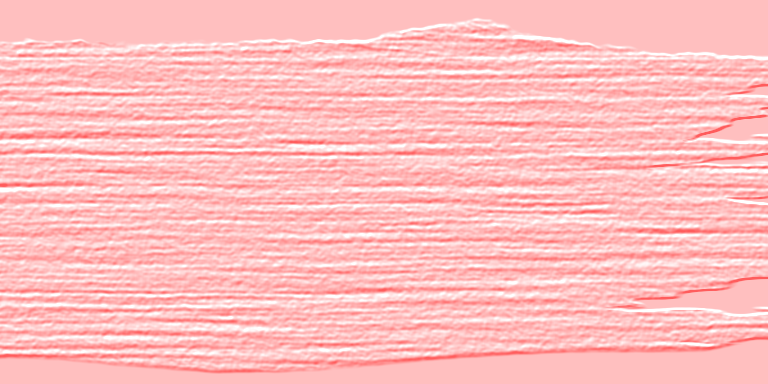
Write a WebGL 1 fragment shader that draws this texture.

```glsl
precision highp float;
uniform vec2 u_resolution;

vec2 hashGradient(vec2 cell) {
  vec2 k = vec2(dot(cell, vec2(127.1, 311.7)), dot(cell, vec2(269.5, 183.3)));
  return 2.0 * fract(sin(k) * 43758.55) - 1.0;
}

float gradientNoise(vec2 p) {
  vec2 i = floor(p);
  vec2 f = fract(p);
  vec2 u = f * f * (3.0 - 2.0 * f);
  vec2 e = vec2(0.0, 1.0);
  float low = mix(dot(hashGradient(i), f),
                  dot(hashGradient(i + e.yx), f - e.yx), u.x);
  float high = mix(dot(hashGradient(i + e), f - e),
                   dot(hashGradient(i + e.yy), f - e.yy), u.x);
  return mix(low, high, u.y);
}

float topEdge(float x) {
  float bump = (x - 1.22) / 0.2;
  return 0.893 + 0.052 * exp(-bump * bump) - 0.04 * smoothstep(1.3, 2.0, x);
}

float bottomEdge(float x) {
  return 0.028 + 0.035 * (1.0 - smoothstep(0.0, 0.6, x))
       + 0.055 * smoothstep(0.6, 1.6, x) + 0.03 * smoothstep(1.8, 2.0, x);
}

// Horizontal scratch between two x positions
float groove(vec2 p, float y, float x0, float x1) {
  float d = (p.y - y) / 0.006;
  float ends = smoothstep(x0, x0 + 0.03, p.x) * (1.0 - smoothstep(x1 - 0.06, x1, p.x));
  return exp(-d * d) * ends;
}

// Raised thread of paint between two points
float ridge(vec2 p, vec2 a, vec2 b) {
  vec2 ab = b - a;
  float t = clamp(dot(p - a, ab) / dot(ab, ab), 0.0, 1.0);
  float d = length(p - a - ab * t) / 0.006;
  return exp(-d * d);
}

// Bare wedge that opens from its tip towards the right border
float dryGap(vec2 p, vec2 tip, float rise, float fall, float ragged) {
  float t = clamp((p.x - tip.x) / (2.0 - tip.x), 0.0, 1.2);
  float d = min(tip.y + rise * t - p.y, p.y - tip.y + fall * t);
  return smoothstep(0.0, 0.008, d + ragged * smoothstep(0.0, 0.3, t));
}

float scratches(vec2 p) {
  float g = groove(p, 0.638, -0.1, 0.70) + 1.3 * groove(p, 0.627, 0.70, 1.52);
  g += 0.6 * groove(p, 0.597, -0.1, 1.50) + groove(p, 0.513, -0.1, 1.56);
  g += groove(p, 0.467, -0.1, 1.62) + groove(p, 0.445, 1.24, 1.62);
  g += 0.9 * groove(p, 0.390, 1.62, 2.2) + 0.7 * groove(p, 0.325, 1.62, 2.2);
  g += groove(p, 0.237, -0.1, 1.08) + groove(p, 0.560, 1.52, 2.2);
  g += 0.5 * groove(p, 0.750, -0.1, 1.85) + 0.6 * groove(p, 0.090, -0.1, 1.0);
  return g;
}

float crestThreads(vec2 p) {
  float r = ridge(p, vec2(-0.1, 0.890), vec2(0.34, 0.893));
  r += ridge(p, vec2(0.05, 0.858), vec2(0.75, 0.870));
  r += ridge(p, vec2(0.34, 0.872), vec2(1.10, 0.908));
  r += ridge(p, vec2(0.83, 0.898), vec2(1.18, 0.852));
  r += ridge(p, vec2(1.22, 0.940), vec2(1.42, 0.880));
  r += ridge(p, vec2(1.05, 0.915), vec2(1.66, 0.876));
  return r;
}

float dryGaps(vec2 p, float ragged) {
  float g = dryGap(p, vec2(1.83, 0.745), 0.040, 0.000, ragged);
  g = max(g, dryGap(p, vec2(1.77, 0.628), 0.090, -0.008, ragged));
  g = max(g, dryGap(p, vec2(1.64, 0.562), 0.036, -0.004, ragged));
  g = max(g, dryGap(p, vec2(1.88, 0.480), 0.012, 0.016, ragged));
  g = max(g, dryGap(p, vec2(1.56, 0.195), 0.085, 0.010, ragged));
  return max(g, dryGap(p, vec2(1.74, 0.108), 0.012, 0.010, ragged));
}

float paintHeight(vec2 p) {
  vec2 q = p + vec2(0.0, 0.008 * gradientNoise(p * vec2(3.0, 5.0)));
  q.y += 0.003 * gradientNoise(p * vec2(22.0, 14.0));

  // Brush hairs and grain
  float hairs = 0.42 * gradientNoise(q * vec2(1.8, 48.0))
              + 0.30 * gradientNoise(q * vec2(4.0, 85.0) + 7.0);
  float grain = 0.22 * gradientNoise(p * vec2(42.0, 65.0))
              + 0.14 * gradientNoise(p * vec2(85.0, 110.0) + 3.0);
  float beads = 0.75 + 0.9 * gradientNoise(vec2(p.x * 45.0, p.y * 9.0));
  float relief = hairs + grain - 0.24 * beads * scratches(q);

  // Outline of the stroke
  float torn = 0.018 * gradientNoise(p * vec2(9.0, 30.0))
             + 0.010 * gradientNoise(p * vec2(35.0, 60.0));
  float top = topEdge(p.x) + torn;
  float cover = smoothstep(0.0, 0.010, top - p.y)
              * smoothstep(0.0, 0.014, q.y - bottomEdge(p.x));
  float inner = smoothstep(0.0, 0.010, 0.853 + 0.3 * torn - p.y);
  float ragged = 0.030 * gradientNoise(p * vec2(7.0, 58.0));
  cover *= 1.0 - dryGaps(q, ragged);

  float threads = 0.20 * beads * crestThreads(p + vec2(0.0, 0.4 * torn));
  return cover * (0.22 + 0.20 * inner + relief + threads);
}

void main() {
  vec2 p = gl_FragCoord.xy / u_resolution * vec2(2.0, 1.0);
  // Light falls from the upper left
  vec2 towardLight = vec2(-0.0025, 0.0055);
  float slope = paintHeight(p - 0.5 * towardLight) - paintHeight(p + 0.5 * towardLight);
  float tint = clamp(0.75 + 1.15 * slope, 0.36, 1.0);
  gl_FragColor = vec4(1.0, tint, tint, 1.0);
}
```
